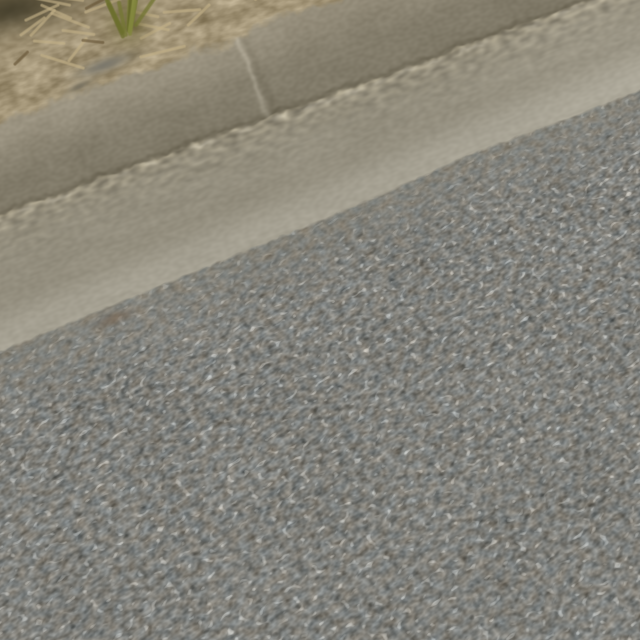
This texture is drawn by a Shadertoy shader. Its source:

```glsl
// A road edge seen at a slant: coarse asphalt, a pale concrete gutter, a rounded
// kerb with one joint, and dry soil with straw. Sloping lines split the surfaces;
// stretched gradient noise gives the grain and hashed segments give the grass.

float hash(vec2 p) {
    vec3 q = fract(vec3(p.xyx) * 0.1031);
    q += dot(q, q.yzx + 33.33);
    return fract((q.x + q.y) * q.z);
}

vec2 gradient(vec2 cell) {
    float a = 6.2832 * hash(cell);
    return vec2(cos(a), sin(a));
}

// Gradient noise, roughly -0.7 to 0.7
float noise(vec2 p) {
    vec2 i = floor(p), f = p - i;
    vec2 w = f * f * f * (f * (f * 6.0 - 15.0) + 10.0);
    vec2 dx = vec2(1, 0), dy = vec2(0, 1);
    float low = mix(dot(gradient(i), f), dot(gradient(i + dx), f - dx), w.x);
    float high = mix(dot(gradient(i + dy), f - dy), dot(gradient(i + 1.0), f - 1.0), w.x);
    return mix(low, high, w.y);
}

float fbm(vec2 p) {
    float sum = 0.0, amp = 1.0;
    for (int i = 0; i < 4; i++) {
        sum += amp * noise(p);
        p = mat2(1.6, 1.2, -1.2, 1.6) * p + 7.3;
        amp *= 0.55;
    }
    return sum;
}

vec2 rotate(vec2 p, float a) {
    float c = cos(a), s = sin(a);
    return vec2(c * p.x + s * p.y, c * p.y - s * p.x);
}

// Signed height above a sloping line
float above(vec2 p, float start, float slope) {
    return p.y - start - slope * p.x;
}

float segment(vec2 p, vec2 a, vec2 b) {
    vec2 d = b - a, v = p - a;
    return length(v - d * clamp(dot(v, d) / dot(d, d), 0.0, 1.0));
}

float blob(vec2 p, vec2 centre, vec2 size, float angle) {
    return exp(-dot(rotate(p - centre, angle) / size, rotate(p - centre, angle) / size));
}

vec3 asphalt(vec2 p, float depth) {
    vec2 q = rotate(p, 0.62) * (1.0 + 0.22 * p.y);
    float coarse = noise(q * vec2(62, 105));
    float fine = noise(q * vec2(115, 190) + 31.0);
    float chips = smoothstep(0.2, 0.55, noise(q * vec2(68, 112) + 83.0));
    float pits = smoothstep(0.2, 0.55, noise(q * vec2(52, 82) + 140.0));
    float contrast = mix(0.5, 1.0, smoothstep(0.0, 0.14, depth));
    float tone = 0.16 * coarse + 0.12 * fine + 0.17 * chips - 0.08 * pits;
    vec3 col = vec3(0.497, 0.497, 0.478) + tone * contrast + 0.025 * fbm(p * 7.0);
    float tint = noise(q * vec2(48, 70) + 211.0);
    col += tint * vec3(0.035, 0.0, -0.035);
    return col + vec3(0.02, 0.012, -0.005) * exp(-depth * 22.0);
}

vec3 gutter(vec2 p, float rise, float drop) {
    vec2 q = rotate(p, 0.38);
    float streak = fbm(q * vec2(9, 45));
    float grain = noise(q * vec2(85, 150));
    vec3 col = mix(vec3(0.578, 0.557, 0.495), vec3(0.65, 0.632, 0.575),
                   1.0 - smoothstep(0.015, 0.085, rise + 0.012 * streak));
    col += 0.03 * smoothstep(0.65, 1.0, p.x) + 0.025 * streak + 0.035 * grain;
    // Grit and crumbs gathered below the kerb
    float litter = exp(-drop * 32.0);
    float crumbs = noise(q * vec2(55, 105) + 19.0);
    col += litter * (crumbs * vec3(0.26, 0.25, 0.22) - vec3(0.0, 0.008, 0.022));
    return col;
}

vec3 kerb(vec2 p, float t) {
    vec2 q = rotate(p, 0.36);
    vec3 col = mix(vec3(0.505, 0.48, 0.412), vec3(0.61, 0.58, 0.508), smoothstep(0.25, 1.05, t));
    col -= 0.03 * smoothstep(0.38, 0.5, p.x) * smoothstep(0.3, 0.9, t);
    col += 0.025 * fbm(q * vec2(14, 28)) + 0.035 * noise(q * vec2(100, 150));
    // Joint across the kerb, pale with a shaded side
    float side = p.x - 0.419 + 0.41 * (p.y - 0.82) + 0.006 * noise(p * 38.0);
    col += 0.085 * exp(-pow(side / 0.005, 2.0));
    return col - 0.035 * exp(-pow((side - 0.013) / 0.008, 2.0));
}

vec3 soil(vec2 p, float rise) {
    vec2 q = rotate(p, 0.3);
    float clumps = fbm(q * vec2(18, 38));
    vec3 col = vec3(0.635, 0.58, 0.465) + 0.13 * clumps + 0.1 * noise(q * vec2(65, 120));
    float shade = smoothstep(0.09, 0.21, rise + 0.05 * clumps) * (1.0 - 0.55 * smoothstep(0.18, 0.4, p.x));
    col = mix(col, vec3(0.39, 0.345, 0.24), 0.8 * shade);
    col = mix(col, vec3(0.24, 0.22, 0.15), 0.8 * blob(p, vec2(0.02, 0.985), vec2(0.07, 0.025), 0.2));
    col = mix(col, vec3(0.47, 0.46, 0.42), 0.9 * blob(p, vec2(0.163, 0.898), vec2(0.043, 0.01), 0.35));
    col = mix(col, vec3(0.43, 0.41, 0.35), 0.8 * blob(p, vec2(0.124, 0.865), vec2(0.02, 0.006), 0.45));
    // Scattered straw
    for (int i = 0; i < 44; i++) {
        float k = float(i), r = hash(vec2(k, 5.0));
        vec2 root = vec2(0.54 * hash(vec2(k, 1.0)), 0.0);
        root.y = 0.825 + 0.365 * root.x + 0.16 * hash(vec2(k, 2.0));
        float a = mix(-0.5, 0.95, hash(vec2(k, 3.0)));
        float d = segment(p, root, root + (0.025 + 0.045 * r) * vec2(cos(a), sin(a)));
        vec3 straw = mix(vec3(0.4, 0.33, 0.21), vec3(0.76, 0.69, 0.53), step(0.3, r));
        col = mix(col, straw, 0.65 * (1.0 - smoothstep(0.0005, 0.004, d)));
    }
    // Green tuft
    col = mix(col, vec3(0.38, 0.36, 0.17), 0.65 * blob(p, vec2(0.2, 0.968), vec2(0.026, 0.032), 0.0));
    for (int i = 0; i < 11; i++) {
        float k = float(i), lean = hash(vec2(k, 9.0)) - 0.5;
        vec2 root = vec2(0.2 + 0.025 * lean, 0.943 + 0.025 * hash(vec2(k, 11.0)));
        float d = segment(p, root, root + vec2(0.07 * lean, 0.05));
        vec3 green = mix(vec3(0.36, 0.37, 0.13), vec3(0.6, 0.62, 0.31), hash(vec2(k, 13.0)));
        col = mix(col, green, 0.75 * (1.0 - smoothstep(0.001, 0.005, d)));
    }
    return col;
}

void mainImage(out vec4 fragColor, in vec2 fragCoord) {
    vec2 p = fragCoord / iResolution.xy;
    float blur = max(0.003, 1.0 / iResolution.y);
    float ragged = noise(p * 75.0);
    float road = above(p, 0.451, 0.408) - 0.007 * blob(p, vec2(0.74, 0.75), vec2(0.13), 0.0) + 0.003 * ragged;
    float foot = above(p, 0.664, 0.363) + 0.005 * ragged + 0.004 * noise(p * 16.0);
    float crest = above(p, 0.808, 0.365) + 0.018 * fbm(p * 18.0);

    vec3 col = mix(asphalt(p, max(-road, 0.0)), gutter(p, road, max(-foot, 0.0)), smoothstep(-blur, blur, road));
    col = mix(col, kerb(p, foot / 0.142), smoothstep(-blur, blur, foot));
    col = mix(col, soil(p, crest), smoothstep(-0.008, 0.008, crest));

    // Broken pale crust and shadow at the kerb foot, and a rusty stain on the road edge
    float broken = smoothstep(-0.2, 0.3, noise(p * 30.0 + 4.0));
    col += 0.09 * broken * exp(-pow((foot + 0.006) / 0.004, 2.0));
    col -= 0.06 * exp(-pow((foot - 0.004) / 0.005, 2.0));
    col = mix(col, vec3(0.43, 0.36, 0.29), 0.55 * blob(p, vec2(0.178, 0.503), vec2(0.028, 0.009), 0.35));
    fragColor = vec4(clamp(col, 0.0, 1.0), 1.0);
}
```
